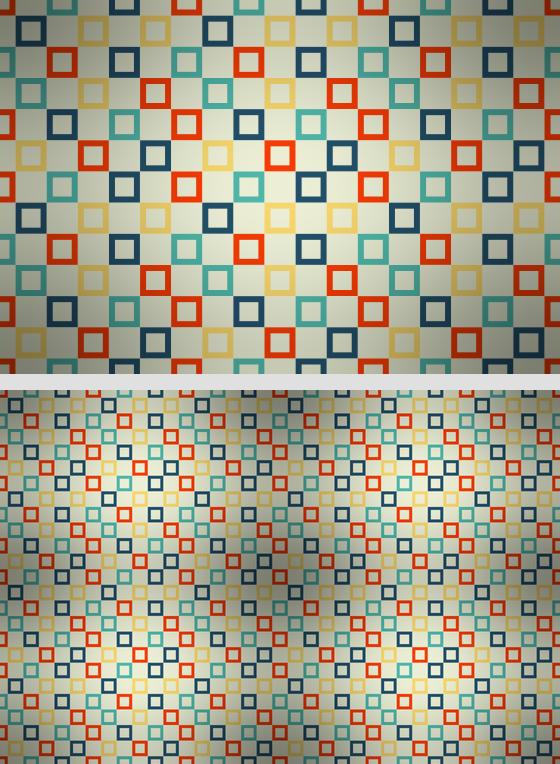
Top, the tile; bottom, the same tile 2 across and 2 down.
Give the GLSL for this pattern, as a Shadertoy shader.

```glsl
#define CELLS vec2(18.0, 12.0)
#define OUTER_HALF 0.497
#define HOLE_HALF 0.305
#define VIGNETTE 0.48
#define FALLOFF 1.2
#define CREAM vec3(0.925, 0.938, 0.838)
#define NAVY vec3(0.135, 0.315, 0.415)
#define TEAL vec3(0.315, 0.715, 0.665)
#define RED vec3(0.970, 0.235, 0.010)
#define YELLOW vec3(0.970, 0.840, 0.425)

const float PI = 3.14159265;

// Colour order of a six by six cell block, three squares per row, bottom row first
const int ORDER[18] = int[18](
    2, 1, 0,
    3, 2, 0,
    2, 0, 1,
    1, 3, 2,
    1, 2, 0,
    0, 3, 3);

vec3 squareColor(vec2 cell) {
    ivec2 slot = ivec2(mod(cell, 6.0));
    int id = ORDER[slot.y * 3 + slot.x / 2];
    return id == 0 ? NAVY : id == 1 ? TEAL : id == 2 ? RED : YELLOW;
}

// Antialiased coverage of a centred box
float boxCoverage(vec2 q, float halfSize, vec2 pixel) {
    vec2 c = clamp(0.5 + (halfSize - abs(q)) / pixel, 0.0, 1.0);
    return c.x * c.y;
}

// Periodic radial darkening, smooth across the canvas edges
float vignette(vec2 uv) {
    vec2 s = sin(PI * (uv - 0.5));
    float d = dot(s * s, vec2(0.6, 0.4));
    return 1.0 - VIGNETTE * pow(d, FALLOFF);
}

void mainImage(out vec4 fragColor, in vec2 fragCoord) {
    vec2 uv = fragCoord / iResolution.xy;
    vec2 p = uv * CELLS;
    vec2 pixel = CELLS / iResolution.xy;
    vec2 base = floor(p + 0.5);
    vec3 color = CREAM;

    // Hollow squares on alternate cells, neighbours included for smooth edges
    for (int y = -1; y <= 1; y++) {
        for (int x = -1; x <= 1; x++) {
            vec2 cell = base + vec2(x, y);
            if (mod(cell.x + cell.y, 2.0) > 0.5) continue;
            vec2 q = p - cell;
            float ring = boxCoverage(q, OUTER_HALF, pixel) - boxCoverage(q, HOLE_HALF, pixel);
            color = mix(color, squareColor(cell), ring);
        }
    }

    fragColor = vec4(color * vignette(uv), 1.0);
}
```
